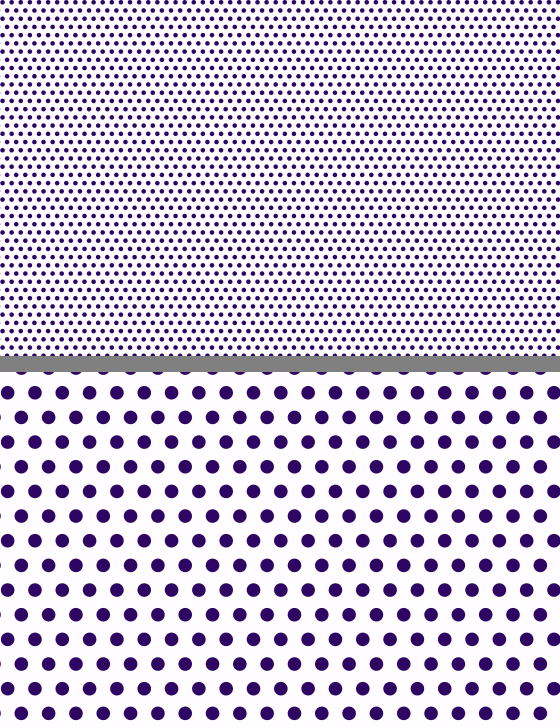
Top, the full canvas; bottom, a detail of the centre.
A WebGL 2 fragment shader for this pattern:

```glsl
#version 300 es
precision highp float;
// Small violet dots on white, in staggered rows.

uniform vec2 u_resolution;
out vec4 fragColor;

// Signed distance to the nearest dot; dots in a row are one unit apart.
float staggeredDots(vec2 p, float rowPitch, float radius) {
    float row = round(p.y / rowPitch);
    float shift = 0.5 * mod(row, 2.0);
    float dx = fract(p.x - shift + 0.5) - 0.5;
    float dy = p.y - row * rowPitch;
    return length(vec2(dx, dy)) - radius;
}

void main() {
    // Scale to dot pitches across the width, measured from the top left
    float pixel = 61.5 / u_resolution.x;
    vec2 fromTopLeft = vec2(gl_FragCoord.x, u_resolution.y - gl_FragCoord.y);
    vec2 p = fromTopLeft * pixel - vec2(0.28, 0.25);

    // Edge one pixel wide
    float d = staggeredDots(p, 0.9028, 0.248);
    float ink = clamp(0.5 - d / pixel, 0.0, 1.0);

    vec3 paper = vec3(1.0, 0.994, 1.0);
    vec3 violet = vec3(0.18, 0.02, 0.39);
    fragColor = vec4(mix(paper, violet, ink), 1.0);
}
```
